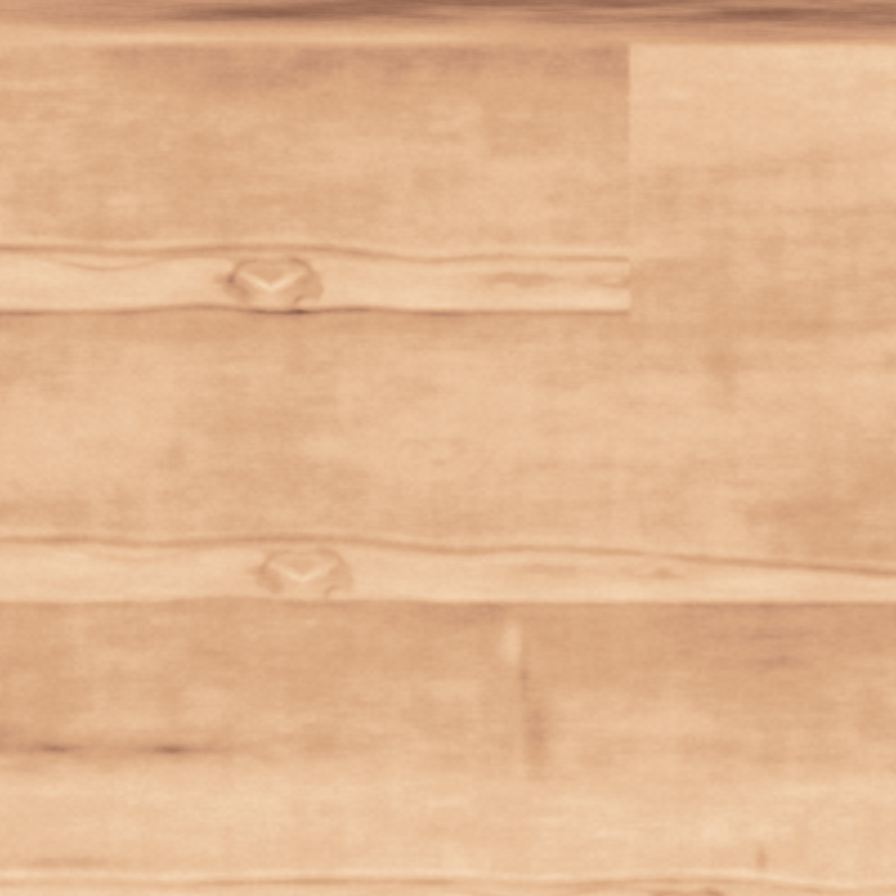
Write a WebGL 1 fragment shader that draws this texture.

```glsl
precision highp float;
uniform vec2 u_resolution;

float hash(vec2 p) {
  return fract(sin(dot(p, vec2(127.1, 311.7))) * 43758.5453);
}

float noise(vec2 p) {
  vec2 i = floor(p), f = fract(p);
  f = f * f * (3.0 - 2.0 * f);
  return mix(mix(hash(i), hash(i + vec2(1.0, 0.0)), f.x),
             mix(hash(i + vec2(0.0, 1.0)), hash(i + 1.0), f.x), f.y);
}

float fbm(vec2 p) {
  float sum = 0.0, amp = 0.5;
  for (int i = 0; i < 5; i++) {
    sum += amp * (noise(p) - 0.5);
    p = p * 2.03 + 17.3;
    amp *= 0.55;
  }
  return sum;
}

// Soft elliptical spot: 1 at the centre, fading outwards
float spot(vec2 p, vec2 centre, vec2 radius) {
  vec2 d = (p - centre) / radius;
  return exp(-dot(d, d));
}

float line(float d, float width) {
  return exp(-d * d / (width * width));
}

// Pale sapwood strip with edge lines and a knot; adjusts the tone
float sapwood(float tone, vec2 p, vec2 knot, float taper, float contrast, float rim) {
  vec2 d = p - knot;
  float swell = line(d.x, 0.07);
  float wave = 0.007 * (noise(vec2(d.x * 12.0 + 4.0, 2.0)) - 0.5);
  float top = -0.032 - 0.006 * swell + wave + 0.010 * smoothstep(0.04, 0.2, d.x)
            + taper * smoothstep(0.25, 0.65, d.x);
  float bottom = 0.037 - 0.007 * line(d.x + 0.08, 0.06) - 0.004 * line(d.x - 0.09, 0.05);
  float inside = smoothstep(top - 0.002, top + 0.014, d.y)
               * (1.0 - smoothstep(bottom - 0.009, bottom + 0.003, d.y));
  tone = mix(tone, 0.91 + 0.35 * fbm(vec2(d.x * 12.0, d.y * 60.0)), inside * 0.85);

  // Broken edge lines with a pale halo; the inner line climbs to the knot
  float fade = 0.3 + noise(vec2(d.x * 14.0, 7.0));
  float inner = top + 0.013 - 0.004 * swell + 0.005 * sin(d.x * 32.0 + 1.5);
  float ink = 0.27 * line(d.y - top, 0.005) * fade - 0.13 * line(d.y - top + 0.010, 0.005);
  ink += 0.30 * line(d.y - inner, 0.005) * (1.4 - fade) * smoothstep(0.32, 0.12, abs(d.x + 0.12));
  ink += rim * line(d.y - bottom, 0.0055) * (0.6 + 0.4 * fade);

  // Knot: broken dark ring, shaded lobes and a pale fork
  vec2 k = d / vec2(0.054, 0.031);
  float r = length(k) + 0.4 * (noise(d * vec2(60.0, 80.0) + 9.0) - 0.5);
  float fork = line(k.y - 0.35 + 0.9 * abs(k.x + 0.05), 0.2);
  ink += 0.34 * line(r - 0.9, 0.2) * (0.4 + noise(d * 70.0)) * smoothstep(0.1, 0.6, abs(k.x));
  ink += 0.34 * exp(-r * r * 1.6) * (1.0 - 1.5 * fork);
  ink += 0.24 * spot(abs(d), vec2(0.032, 0.0), vec2(0.012, 0.014));
  ink += 0.20 * spot(d, vec2(0.075, -0.012), vec2(0.03, 0.008));
  ink += 0.20 * spot(d, vec2(-0.06, 0.002), vec2(0.022, 0.012));

  // Elongated shadows to the right of the knot
  float blot = 0.5 + 1.3 * noise(d * vec2(50.0, 110.0));
  ink += 0.30 * blot * spot(d, vec2(0.28, 0.0), vec2(0.06, 0.011));
  ink += 0.26 * blot * spot(d, vec2(0.40, 0.003), vec2(0.055, 0.012));
  return tone - ink * contrast;
}

vec3 woodColor(float tone) {
  vec3 c = mix(vec3(0.55, 0.38, 0.30), vec3(0.77, 0.57, 0.45), smoothstep(0.0, 0.3, tone));
  c = mix(c, vec3(0.855, 0.665, 0.51), smoothstep(0.2, 0.5, tone));
  c = mix(c, vec3(0.91, 0.75, 0.60), smoothstep(0.45, 0.75, tone));
  return mix(c, vec3(0.955, 0.835, 0.71), smoothstep(0.70, 1.08, tone));
}

void main() {
  // x runs right, y runs down, both 0 to 1
  vec2 p = gl_FragCoord.xy / u_resolution;
  p.y = 1.0 - p.y;

  // Broad figure, long grain, faint cross weave and speckle
  float tone = 0.63 + 0.28 * fbm(p * vec2(4.0, 10.0) + 3.0);
  tone += 0.30 * fbm(p * vec2(8.0, 42.0) + 20.0);
  tone += 0.17 * fbm(p * vec2(36.0, 14.0) + 41.0);
  tone += 0.15 * fbm(p * vec2(55.0, 85.0));

  // Tone along each of the stacked boards
  tone -= 0.22 * line(p.y - 0.06, 0.045) * smoothstep(0.08, 0.16, p.x);
  tone -= 0.12 * line(p.y - 0.365, 0.018) * smoothstep(0.345, 0.358, p.y);
  tone += 0.06 * line(p.y - 0.46, 0.07);
  tone -= 0.22 * smoothstep(0.664, 0.678, p.y) * (1.0 - smoothstep(0.71, 0.80, p.y))
        * (0.5 + 0.5 * smoothstep(0.1, 0.55, p.x));
  tone += 0.15 * smoothstep(0.83, 0.89, p.y);
  float streak = p.y - 0.833 - 0.012 * (noise(vec2(p.x * 8.0, 3.0)) - 0.5);
  tone -= 0.28 * line(streak, 0.018) * (1.0 - smoothstep(0.2, 0.5, p.x)) * (0.5 + noise(p * vec2(16.0, 80.0)));
  tone -= 0.13 * spot(p, vec2(0.92, 0.54), vec2(0.14, 0.07));
  tone -= 0.20 * spot(p, vec2(0.08, 0.965), vec2(0.10, 0.012));

  // Short cross marks
  tone += 0.22 * spot(p, vec2(0.57, 0.715), vec2(0.011, 0.022));
  tone -= 0.16 * spot(p, vec2(0.585, 0.75), vec2(0.007, 0.045));
  tone -= 0.25 * spot(p, vec2(0.598, 0.82), vec2(0.013, 0.04));
  tone -= 0.25 * spot(p, vec2(0.85, 0.96), vec2(0.008, 0.016));
  tone -= 0.16 * spot(p, vec2(0.81, 0.41), vec2(0.02, 0.025));

  // Sapwood strips at the board edges, the upper one cut by a joint
  float plain = tone;
  tone = sapwood(tone, p, vec2(0.305, 0.312), 0.004, 1.0, 0.36);
  float upper = 1.0 - smoothstep(0.345, 0.357, p.y);
  float fresh = 0.22 * line(p.y - 0.06, 0.045) + 0.20 * (1.0 - smoothstep(0.06, 0.30, p.y));
  fresh -= 0.10 * smoothstep(0.26, 0.33, p.y);
  tone = mix(tone, plain + fresh * upper, smoothstep(0.698, 0.707, p.x) * step(p.y, 0.4));
  tone = sapwood(tone, p, vec2(0.340, 0.637), 0.022, 0.75, 0.10);
  tone = sapwood(tone, p, vec2(0.770, 1.018), 0.0, 1.0, 0.36);

  // Dark board along the top with a pale lower lip
  float edge = 0.049 + 0.006 * (noise(vec2(p.x * 5.0, 1.0)) - 0.5);
  float shade = 0.16 + 0.34 * fbm(p * vec2(7.0, 70.0) + 60.0) + 0.14 * smoothstep(0.35, 0.0, p.x);
  shade += 0.48 * smoothstep(0.018, 0.046, p.y) * (1.0 - 0.5 * smoothstep(0.45, 0.75, p.x));
  tone = mix(shade, tone, smoothstep(edge - 0.008, edge + 0.008, p.y));

  vec3 color = woodColor(tone);
  color += 0.02 * (noise(p * 200.0) - 0.5);
  gl_FragColor = vec4(color, 1.0);
}
```
